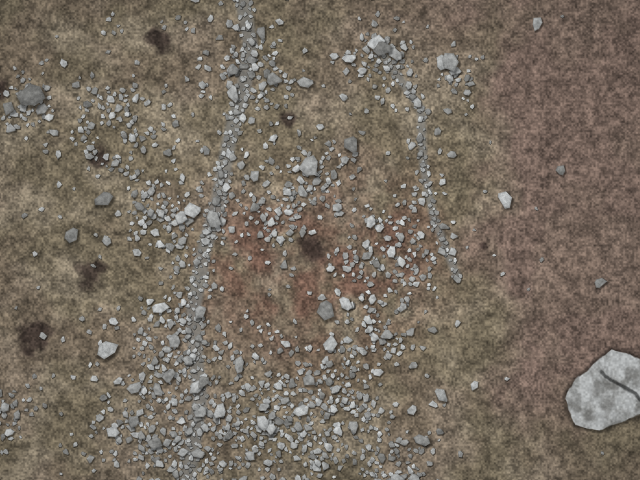
This texture is drawn by a Shadertoy shader. Its source:

```glsl
#define GRAIN 0.38
#define SHADOW 0.42
#define WALL_WIDTH 0.017
#define STONE_DARK vec3(.47, .47, .46)
#define STONE_LIGHT vec3(.71, .72, .72)
#define OLIVE vec3(.425, .39, .325)
#define STRAW vec3(.52, .48, .415)
#define HEATH vec3(.445, .38, .345)
#define RUST vec3(.42, .33, .285)
#define PEAT vec3(.2, .165, .155)

// Long wall, then short spur
const vec2 walls[15] = vec2[](vec2(.503,1.01), vec2(.521,.913), vec2(.509,.826), vec2(.477,.705),
  vec2(.455,.583), vec2(.425,.479), vec2(.403,.358), vec2(.408,.253), vec2(.417,.167), vec2(.39,-.01),
  vec2(.79,.896), vec2(.877,.774), vec2(.882,.653), vec2(.903,.549), vec2(.951,.427));
const vec2 slab[7] = vec2[](vec2(1.177,.17), vec2(1.198,.115), vec2(1.25,.102), vec2(1.36,.15),
  vec2(1.34,.25), vec2(1.276,.271), vec2(1.198,.21));
// Circles: centre, radius
const vec3 scree[16] = vec3[](vec3(.66,.635,.065), vec3(.81,.48,.08), vec3(.58,.1,.14), vec3(.35,.11,.12),
  vec3(.25,.73,.08), vec3(.06,.79,.05), vec3(.8,.87,.06), vec3(.54,.84,.06),
  vec3(.35,.54,.07), vec3(.35,.31,.07), vec3(.57,.55,.06), vec3(.96,.84,.04),
  vec3(.8,.31,.06), vec3(.7,.19,.09), vec3(.02,.14,.05), vec3(.85,.03,.07));
const vec3 boulders[14] = vec3[](vec3(.679,.356,.021), vec3(.222,.271,.02), vec3(.733,.7,.018),
  vec3(.645,.655,.023), vec3(.797,.9,.017), vec3(1.12,.95,.012), vec3(1.053,.583,.016),
  vec3(1.248,.41,.012), vec3(1.168,.647,.011), vec3(.446,.543,.016), vec3(.214,.585,.018),
  vec3(.688,.283,.018), vec3(.94,.87,.018), vec3(.065,.8,.026));
const vec3 bogs[8] = vec3[](vec3(.33,.915,.04), vec3(.205,.675,.03), vec3(.07,.295,.055), vec3(.64,.475,.05),
  vec3(.6,.75,.024), vec3(.19,.43,.045), vec3(0,.81,.035), vec3(1.007,.487,.013));

float hash(vec2 p) {
  vec3 q = fract(p.xyx * .1031);
  q += dot(q, q.yzx + 33.33);
  return fract((q.x + q.y) * q.z);
}

float noise(vec2 p) {
  vec2 i = floor(p), f = fract(p), e = vec2(0, 1);
  f *= f * (3. - 2. * f);
  return mix(mix(hash(i), hash(i + e.yx), f.x), mix(hash(i + e.xy), hash(i + e.yy), f.x), f.y);
}

float fbm(vec2 p) {
  float sum = 0., amp = .53;
  for (int i = 0; i < 4; i++, amp *= .5) {
    sum += amp * noise(p);
    p = mat2(1.6, 1.2, -1.2, 1.6) * p + 7.3;
  }
  return sum;
}

float segment(vec2 p, vec2 a, vec2 b) {
  vec2 e = b - a;
  return length(p - a - e * clamp(dot(p - a, e) / dot(e, e), 0., 1.));
}

float wallDist(vec2 p) {
  float d = 9.;
  for (int i = 0; i < 14; i++)
    if (i != 9) d = min(d, segment(p, walls[i], walls[i + 1]) + (i > 9 ? .007 : 0.));
  return d;
}

float blob(vec2 p, vec3 c) {
  vec2 q = (p - c.xy) / c.z;
  return exp(-dot(q, q));
}

float screeDensity(vec2 p, float wallD) {
  float sum = 0.;
  for (int i = 0; i < 16; i++) sum += blob(p, scree[i]);
  sum = sum * (.3 + 1.3 * noise(p * 26.)) + .25 * exp(-wallD / .04);
  return min(sum, .95) + mix(.04, .004, smoothstep(.8, 1., p.x));
}

// Long convex stone from six jittered half planes
float rockDist(vec2 q, float seed, float r) {
  float d = -9., c = cos(seed), s = sin(seed);
  q *= mat2(c, s, -s, c);
  q.y *= 1.3;
  for (int i = 0; i < 6; i++) {
    float k = hash(vec2(seed, i)), a = 1.0472 * (float(i) + .6 * k);
    d = max(d, dot(q, vec2(cos(a), sin(a))) - r * (.7 + .5 * fract(k * 17.)));
  }
  return d;
}

void paintRock(inout vec3 col, vec2 p, vec2 c, float r, float seed) {
  vec2 q = p - c;
  if (length(q) > 2.4 * r) return;
  float aa = .8 / iResolution.y, d = rockDist(q, seed, r);
  float shade = rockDist(q + r * vec2(-.15, .22), seed, r);
  col *= 1. - SHADOW * (1. - smoothstep(-.1 * r, .35 * r, shade));
  vec3 stone = mix(STONE_DARK, STONE_LIGHT, hash(vec2(seed, 9)));
  stone *= .76 + .48 * fbm(p * 150.) + .09 * dot(q, vec2(-.5, .8)) / r;
  stone *= 1. - .12 * smoothstep(-.3 * r, 0., d);
  col = mix(col, stone, 1. - smoothstep(-aa, aa, d));
}

// One turned grid of stones, packed along walls
void paintScree(inout vec3 col, vec2 p, float size, float share, float packed) {
  mat2 turn = mat2(.8, .6, -.6, .8);
  vec2 cell = floor(turn * p / size);
  for (int k = 0; k < 9; k++) {
    vec2 id = cell + vec2(k % 3, k / 3) - 1.;
    vec2 c = (id + .2 + .6 * vec2(hash(id + 31.), hash(id + 57.))) * size * turn;
    float wallD = wallDist(c), chance = share * screeDensity(c, wallD);
    if (wallD < WALL_WIDTH) chance = max(chance, packed);
    if (hash(id + 83.) < chance)
      paintRock(col, p, c, size * mix(.25, .48, hash(id + 11.)), 50. * hash(id + size * 900.));
  }
}

vec3 ground(vec2 p) {
  float broad = fbm(p * 7.);
  float heath = smoothstep(.96, 1.14, p.x + .3 * (broad - .5)) * smoothstep(.15, .42, p.y + .2 * broad);
  heath = max(heath, .8 * blob(p, vec3(.93, 1, .14)));
  vec3 col = mix(OLIVE, STRAW, .85 * smoothstep(.35, .7, fbm(p * 14. + 4.)));
  col = mix(col, HEATH, min(.85 * heath + .3 * smoothstep(.48, .7, broad), 1.));
  float rust = blob(p, vec3(.8, .49, .13)) + blob(p, vec3(.54, .46, .14)) + .7 * blob(p, vec3(.68, .37, .15));
  col = mix(col, RUST, min(rust, 1.) * smoothstep(.2, .7, fbm(p * 22.)));
  float wet = fbm(p * 38.);
  for (int i = 0; i < 8; i++)
    col = mix(col, PEAT, .75 * smoothstep(.35, .8, blob(p, bogs[i]) * (.15 + 1.3 * wet)));
  return col * (1. + GRAIN * (1.8 * fbm(p * 70.) + 1.1 * noise(p * 260.) - 1.45));
}

void paintSlab(inout vec3 col, vec2 p) {
  vec2 q = p + .012 * (vec2(fbm(p * 32.), fbm(p * 32. + 9.)) - .5);
  float d = -9., aa = 1. / iResolution.y;
  for (int i = 0; i < 7; i++) {
    vec2 e = slab[(i + 1) % 7] - slab[i];
    d = max(d, dot(q - slab[i], normalize(vec2(e.y, -e.x))));
  }
  col *= 1. - SHADOW * (1. - smoothstep(0., .012, d));
  vec3 stone = mix(STONE_DARK, STONE_LIGHT, smoothstep(.2, .7, fbm(p * 45.))) * (.9 + .2 * noise(p * 230.));
  float crack = segment(q, vec2(1.25, .225), vec2(1.34, .165));
  stone *= .5 + .5 * smoothstep(.001, .006, crack);
  col = mix(col, stone, 1. - smoothstep(-aa, aa, d));
}

void mainImage(out vec4 fragColor, in vec2 fragCoord) {
  vec2 p = fragCoord / iResolution.y;
  vec3 col = ground(p);
  // Rubble bed
  col = mix(col, STONE_DARK, .7 - .7 * smoothstep(.6, 1.2, wallDist(p) / WALL_WIDTH));
  paintScree(col, p, .013, .7, 1.);
  paintScree(col, p, .02, .75, .5);
  paintScree(col, p, .034, .3, 0.);
  for (int i = 0; i < 14; i++) paintRock(col, p, boulders[i].xy, boulders[i].z, float(i) + 2.7);
  paintSlab(col, p);
  // Corner falloff
  vec2 v = fragCoord / iResolution.xy - .5;
  fragColor = vec4(col * (1.07 - .32 * dot(v, v)), 1);
}
```
